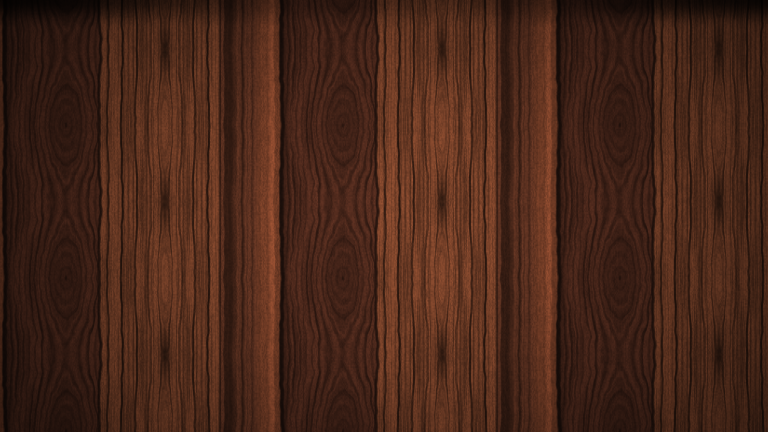
A Shadertoy shader for this texture:

```glsl
// Dark rosewood veneer: repeating planks with mirrored eye-shaped grain and a vignette.

const float TAU = 6.2831853;
const vec2 TILE = vec2(0.641, 0.354);    // repeat size, in canvas heights
const vec2 ORIGIN = vec2(0.0116, 0.002); // lower left plank seam and knot row

const vec3 UMBER  = vec3(0.355, 0.185, 0.127);
const vec3 AMBER  = vec3(0.530, 0.288, 0.180);
const vec3 RUSSET = vec3(0.415, 0.220, 0.145);
const vec3 COPPER = vec3(0.610, 0.320, 0.200);
const vec3 SEAM   = vec3(0.110, 0.060, 0.043);

float hash(vec2 p) {
    vec3 q = fract(vec3(p.xyx) * 0.1031);
    q += dot(q, q.yzx + 33.33);
    return fract((q.x + q.y) * q.z);
}

float noise(vec2 p) {
    vec2 i = floor(p), f = fract(p);
    f = f * f * (3.0 - 2.0 * f);
    return mix(mix(hash(i), hash(i + vec2(1, 0)), f.x),
               mix(hash(i + vec2(0, 1)), hash(i + vec2(1, 1)), f.x), f.y);
}

// Signed wobble along the grain, two octaves
float wobble(float y, float seed) {
    return noise(vec2(y * 26.0, seed)) + 0.5 * noise(vec2(y * 65.0, seed + 7.0)) - 0.75;
}

// Soft line of the given half width around d = 0
float line(float d, float halfWidth) {
    return 1.0 - smoothstep(halfWidth * 0.3, halfWidth * 1.7, abs(d));
}

// Ring number in a column of eyes: closed at the knots, crossing between them
float eyeField(float d, float phase, float halfWidth) {
    return sqrt(d * d / (halfWidth * halfWidth) + 1.0 - cos(phase));
}

// Uneven growth bands: 0 is pale wood, 1 is a dark ring
float bands(float g, float y, float seed) {
    float broad = noise(vec2(g, y * 5.0 + seed));
    float fine = noise(vec2(g * 2.7 + 9.0, y * 8.0 + seed));
    return smoothstep(0.25, 0.85, 0.55 * broad + 0.45 * fine);
}

// Dark plank with wide eyes
vec3 eyePlank(float x, float y, float phase) {
    float d = abs(x - 0.22);
    float g = eyeField(d, phase, 0.058);
    g += 0.16 * noise(vec2(x * 28.0, y * 30.0)) + 0.07 * noise(vec2(x * 70.0, y * 60.0));
    float ring = line(fract(g * 3.1) - 0.5, 0.17) * noise(vec2(g * 2.3, y * 9.0 + 3.0));
    float core = 1.0 - smoothstep(0.1, 0.6, g);
    float pinch = line(d, 0.012) * smoothstep(0.75, 1.0, -cos(phase));
    float shade = 1.0 - 0.24 * bands(g * 4.0, y, 2.0) - 0.34 * ring;
    shade -= 0.14 * core + 0.15 * pinch;
    return UMBER * shade * mix(0.78, 1.0, smoothstep(0.0, 0.05, x));
}

// Pale plank, mirrored around a narrow column of eyes
vec3 mirroredPlank(float x, float y, float phase) {
    float d = abs(x - 0.578);
    float g = eyeField(d, phase, 0.017) + 0.25 * wobble(y, 11.0);
    float shade = 1.0 - 0.34 * bands(g * 1.9, y, 5.0);
    float pinch = line(d, 0.006) * smoothstep(0.2, 0.9, -cos(phase));
    shade *= (1.0 - 0.28 * line(g - 1.5, 0.13)) * (1.0 - 0.4 * pinch);
    for (int i = 1; i <= 4; i++) {
        float k = float(i);
        float bend = 0.006 * wobble(y, 20.0 + k) + 0.006 * cos(phase) / k;
        float strength = 0.32 + 0.3 * hash(vec2(k, 4.0));
        shade *= 1.0 - strength * line(d - 0.05 * k - 0.006 - bend, 0.0036);
    }
    return AMBER * shade;
}

// Straight-grained strip
vec3 stripedPlank(float x, float y, vec3 tint, float frequency, float depth) {
    float g = (x + 0.007 * wobble(y, 31.0)) * frequency;
    return tint * (1.0 - depth * bands(g, y * 0.25, 13.0));
}

// Fibres and pores
float woodPores(vec2 p) {
    float fibre = noise(p * vec2(310.0, 60.0));
    float speck = noise(p * vec2(400.0, 280.0));
    return 0.84 + 0.12 * fibre + 0.20 * speck;
}

float vignette(vec2 uv) {
    vec2 q = uv - 0.5;
    float falloff = exp(-2.0 * q.x * q.x - 1.2 * q.y * q.y);
    float corner = smoothstep(0.1, 0.5, abs(q.x));
    return falloff * (1.0 - smoothstep(0.93, 1.0, uv.y) * mix(0.25, 0.8, corner));
}

void mainImage(out vec4 fragColor, in vec2 fragCoord) {
    vec2 p = fragCoord / iResolution.y;
    vec2 cell = (p - ORIGIN) / TILE;
    float phase = TAU * cell.y;
    float y = TILE.y * abs(fract(cell.y + 0.5) - 0.5); // mirrored height

    // Ragged main seam, its wobble fading away from the edge
    float s = fract(cell.x + 0.5) - 0.5;
    float x = fract(cell.x + 0.012 * wobble(y, 41.0) * exp(-30.0 * abs(s)));
    float split = 0.343 + 0.007 * wobble(y, 43.0);

    // Planks from left to right
    vec3 wood = eyePlank(x, y, phase);
    wood = mix(wood, mirroredPlank(x, y, phase), smoothstep(-0.002, 0.002, x - split));
    wood = mix(wood, stripedPlank(x, y, RUSSET, 64.0, 0.50), smoothstep(0.774, 0.778, x));
    wood = mix(wood, stripedPlank(x, y, COPPER, 52.0, 0.28), smoothstep(0.895, 0.925, x));

    // Seams
    float seam = max(line(min(x, 1.0 - x), 0.007), 0.8 * line(x - split, 0.005));
    seam = max(seam, 0.55 * line(x - 0.776, 0.004));
    wood = mix(wood, SEAM, seam);

    fragColor = vec4(wood * woodPores(p) * vignette(fragCoord / iResolution.xy), 1.0);
}
```
